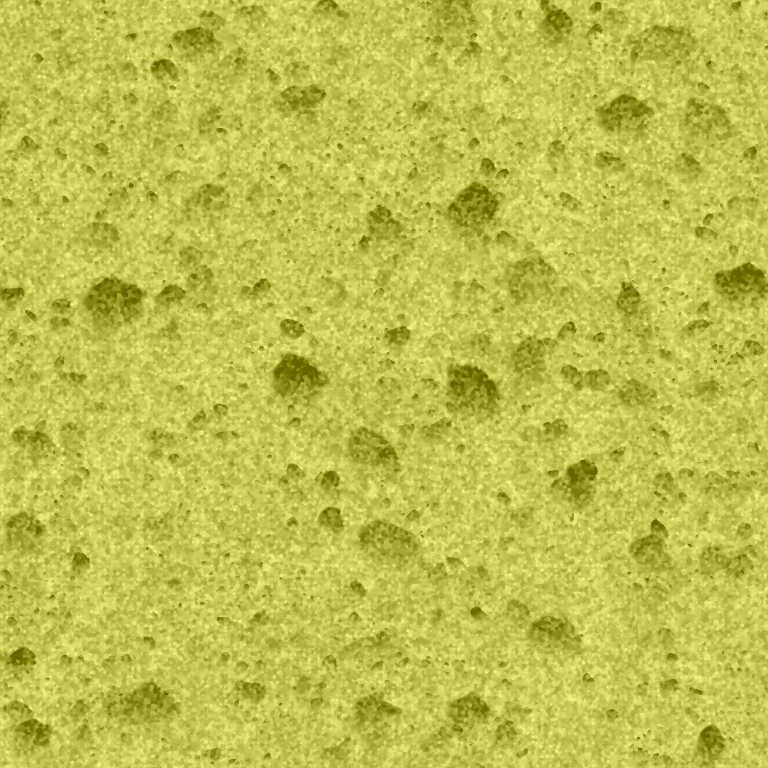
Reproduce this texture procedurally as a Shadertoy shader.

```glsl
// A yellow sponge: soft grainy foam pitted with pores of several sizes.
// Each pore layer is a jittered cell grid of wobbly ellipses, dark and crisp at
// the top and fading below; blended cellular noise gives the grain and mottling.

const float BASE_TONE = 0.787;       // tone of the flat foam
const float BLUE_DROP = 0.447;       // how far blue lies below red and green
const float GRAIN_FINE = 0.19;
const float GRAIN_COARSE = 0.10;
const float MOTTLE = 0.05;
const float GLINT = 0.10;            // brightness of the pale specks
const float PIT_GRIT = 0.10;         // extra roughness inside pores
const float EDGE_WARP = 0.0022;

// Pore layers: cells per canvas, share of cells filled, least and largest radius in cells
const vec4 LARGE_PORES = vec4(9.0, 0.42, 0.19, 0.33);
const vec4 MEDIUM_PORES = vec4(17.0, 0.47, 0.19, 0.31);
const vec4 SMALL_PORES = vec4(33.0, 0.42, 0.16, 0.32);
const vec4 PINHOLES = vec4(92.0, 0.50, 0.14, 0.36);

// Least and greatest darkening of each layer
const vec2 LARGE_DEPTH = vec2(0.15, 0.34);
const vec2 MEDIUM_DEPTH = vec2(0.08, 0.32);
const vec2 SMALL_DEPTH = vec2(0.05, 0.30);
const vec2 PINHOLE_DEPTH = vec2(0.06, 0.30);

vec4 hash4(vec2 cell, float seed) {
    vec4 p = fract(vec4(cell.xyx, cell.y + seed) * vec4(0.1031, 0.1030, 0.0973, 0.1099)
                   + seed * 0.137);
    p += dot(p, p.wzxy + 33.33);
    return fract((p.xxyz + p.yzzw) * p.zywx);
}

// Cellular noise whose cell values blend smoothly, 0 to 1
float softCells(vec2 p, float seed) {
    vec2 cell = floor(p);
    float total = 0.0, weights = 0.0;
    for (int y = -1; y <= 1; y++)
    for (int x = -1; x <= 1; x++) {
        vec2 c = cell + vec2(x, y);
        vec4 h = hash4(c, seed);
        vec2 d = c + h.xy - p;
        float w = exp(-7.0 * dot(d, d));
        total += w * h.z;
        weights += w;
    }
    return total / weights;
}

// Round pale specks scattered over a cell grid
float glints(vec2 p, float seed) {
    vec4 h = hash4(floor(p), seed);
    float d = length(fract(p) - mix(vec2(0.35), vec2(0.65), h.xy));
    return smoothstep(0.45, 0.1, d) * smoothstep(0.62, 1.0, h.z);
}

// Darkening caused by one layer of pores
float pores(vec2 uv, vec4 layer, vec2 depth, float seed) {
    vec2 p = uv * layer.x;
    vec2 cell = floor(p);
    float dark = 0.0;
    for (int y = -1; y <= 1; y++)
    for (int x = -1; x <= 1; x++) {
        vec2 c = cell + vec2(x, y);
        vec4 place = hash4(c, seed);
        vec4 form = hash4(c, seed + 5.0);
        if (place.z > layer.y) continue;

        // Turned and stretched ellipse with a wavy outline
        vec2 d = p - c - mix(vec2(0.2), vec2(0.8), place.xy);
        float radius = mix(layer.z, layer.w, place.w);
        float turn = 6.2832 * form.x;
        vec2 q = mat2(cos(turn), sin(turn), -sin(turn), cos(turn)) * d;
        float stretch = 1.0 + 0.22 * form.y + 0.3 * pow(form.y, 12.0);
        q *= vec2(stretch, 1.0 / stretch);
        float angle = atan(q.y, q.x);
        float wave = 0.07 * sin(2.0 * angle + 9.0 * form.z)
                   + 0.06 * sin(3.0 * angle + 7.0 * form.w);
        float dist = length(q) / radius + wave;

        // Crisp shadowed upper wall, pale lower slope
        float top = smoothstep(-0.9, 0.75, d.y / radius + 0.25 * (form.z - 0.5));
        float soft = mix(0.30, 0.09, top);
        float mask = smoothstep(1.0 + soft, 1.0 - soft, dist);
        float strength = mix(depth.x, depth.y, form.w * form.w);
        dark = max(dark, mask * strength * mix(0.38, 1.0, top));
    }
    return dark;
}

void mainImage(out vec4 fragColor, in vec2 fragCoord) {
    vec2 uv = fragCoord / iResolution.y;

    // Grain of the foam
    float fine = softCells(uv * 230.0, 1.0) - 0.5;
    float coarse = softCells(uv * 105.0, 2.0) - 0.5;
    float mottle = softCells(uv * 15.0, 3.0) - 0.5;

    // Pores with ragged rims
    vec2 warped = uv + EDGE_WARP * (vec2(fine, coarse) + sin(uv.yx * 160.0 + 3.0 * mottle));
    float pit = pores(warped, LARGE_PORES, LARGE_DEPTH, 11.0);
    pit = max(pit, pores(warped, MEDIUM_PORES, MEDIUM_DEPTH, 23.0));
    pit = max(pit, pores(warped, SMALL_PORES, SMALL_DEPTH, 37.0));

    // Pinholes gather in clusters
    float cluster = smoothstep(0.42, 0.75, softCells(uv * 19.0, 4.0));
    float pinhole = pores(uv, PINHOLES, PINHOLE_DEPTH, 53.0) * mix(0.15, 1.0, cluster);
    float dark = max(pit, pinhole) + 0.25 * min(pit, pinhole);

    // Tone and colour
    float tone = BASE_TONE - dark + MOTTLE * mottle;
    tone += GRAIN_FINE * fine + GRAIN_COARSE * coarse;
    tone += PIT_GRIT * fine * smoothstep(0.05, 0.2, pit);
    tone += GLINT * glints(uv * 165.0, 71.0) * (1.0 - 2.5 * min(dark, 0.35));
    tone = clamp(tone, 0.40, 0.95);
    fragColor = vec4(tone, tone, max(tone - BLUE_DROP, 0.0), 1.0);
}
```
